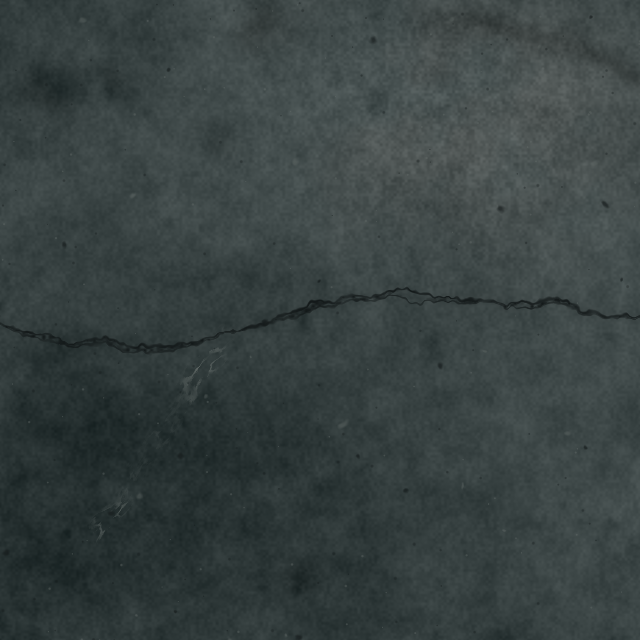
A Shadertoy shader for this texture:

```glsl
// Dark teal concrete wall: cloudy mottling and fine grain, soft stains,
// cellular pits and chips, a pale scratched vein, and one double-stranded
// crack whose path is a wave with layered sines.

#define SHADOW_COLOR vec3(0.103, 0.143, 0.144)
#define LIGHT_COLOR  vec3(0.304, 0.343, 0.342)
#define CRACK_COLOR  vec3(0.070, 0.090, 0.092)
#define CHIP_COLOR   vec3(0.400, 0.430, 0.420)
#define WARM_TINT    vec3(0.016, 0.001, -0.003)
#define MOTTLE       0.46
#define PATCHES      0.40
#define GRAIN        0.40
#define STAIN        0.42
#define CRACK_WIDTH  0.0026

float hash(vec2 p) {
    vec3 q = fract(vec3(p.xyx) * 0.1031);
    q += dot(q, q.yzx + 33.33);
    return fract((q.x + q.y) * q.z);
}

float noise(vec2 p) {
    vec2 i = floor(p), f = fract(p);
    f = f * f * (3.0 - 2.0 * f);
    vec2 right = vec2(1.0, 0.0);
    return mix(mix(hash(i), hash(i + right), f.x),
               mix(hash(i + right.yx), hash(i + 1.0), f.x), f.y);
}

float fbm(vec2 p) {
    float sum = 0.0, weight = 0.5;
    for (int i = 0; i < 5; i++) {
        sum += weight * noise(p);
        p = mat2(1.6, 1.2, -1.2, 1.6) * p + 17.3;
        weight *= 0.52;
    }
    return sum;
}

float blob(vec2 p, vec2 center, vec2 size) {
    vec2 d = (p - center) / size;
    return exp(-dot(d, d));
}

// Sparse round marks, one candidate per cell
float spots(vec2 p, float cells, float share, float radius) {
    vec2 q = p * cells, cell = floor(q);
    float cover = 0.0;
    for (int j = -1; j <= 1; j++)
    for (int i = -1; i <= 1; i++) {
        vec2 id = cell + vec2(i, j);
        vec2 center = id + vec2(hash(id + 11.0), hash(id + 57.0));
        float size = radius * (0.4 + 0.6 * hash(id + 33.0));
        float mark = 1.0 - smoothstep(size * 0.2, size, length(q - center));
        cover = max(cover, mark * step(hash(id + 91.0), share));
    }
    return cover;
}

// Height of the crack: slow wave, two kinks, small jagged sines
float crackLine(float x) {
    float y = 0.495 - 0.043 * cos(7.48 * (x - 0.2));
    y += 0.05 * smoothstep(0.65, 1.0, x);
    y += 0.016 * max(0.0, 1.0 - abs(x - 0.165) / 0.05);
    y += 0.016 * max(0.0, 1.0 - abs(x - 0.865) / 0.04);
    y += 0.0022 * sin(71.0 * x + 2.0 * sin(23.0 * x));
    return y + 0.0045 * (noise(vec2(x * 90.0, 3.0)) - 0.5);
}

float strand(float d, float width) {
    return 1.0 - smoothstep(width * 0.2, width * 1.7, abs(d));
}

// Two ragged strands that part and rejoin, with crumbled shade between
float crack(vec2 p) {
    float slope = (crackLine(p.x + 0.004) - crackLine(p.x - 0.004)) / 0.008;
    float d = (p.y - crackLine(p.x)) / sqrt(1.0 + slope * slope);
    d += 0.005 * (noise(p * 140.0) - 0.5);
    float loop = exp(-pow((p.x - 0.645) / 0.028, 2.0));
    float gap = 0.0045 * noise(vec2(p.x * 17.0, 8.0)) + 0.0075 * loop;
    float width = CRACK_WIDTH * (0.5 + 0.8 * noise(vec2(p.x * 33.0, 5.0)));
    float upper = strand(d - gap, width);
    float lower = strand(d + gap, width * 0.8) * 0.8;
    float inside = 1.0 - smoothstep(gap * 0.7, gap + 0.003, abs(d));
    float crumbs = noise(p * 190.0 + 4.0);
    float strength = 0.55 + 0.45 * noise(p * 70.0);
    float halo = 0.16 * exp(-abs(d) / 0.008);
    return max(max(upper, lower) * strength, max(inside * crumbs * (1.0 - loop), halo));
}

// Broken pale threads running down and left from the crack
float vein(vec2 p) {
    vec2 along = vec2(-0.53, -0.85), q = p - vec2(0.345, 0.47);
    float s = dot(q, along), n = dot(q, vec2(-along.y, along.x));
    n += 0.016 * (noise(p * 22.0) - 0.5);
    float patches = exp(-pow((s - 0.05) / 0.05, 2.0))
                  + exp(-pow((s - 0.34) / 0.04, 2.0)) + 0.22 * smoothstep(0.0, 0.05, s);
    patches *= 1.0 - smoothstep(0.34, 0.39, s);
    float ridge = abs(fbm(vec2(s * 30.0, n * 75.0)) - 0.5);
    float thread = 1.0 - smoothstep(0.01, 0.10, ridge);
    return thread * patches * (1.0 - smoothstep(0.005, 0.026, abs(n))) * noise(p * 90.0);
}

void mainImage(out vec4 fragColor, in vec2 fragCoord) {
    vec2 p = fragCoord / iResolution.xy;
    vec2 warped = p + 0.035 * (vec2(fbm(p * 16.0), fbm(p * 16.0 + 40.0)) - 0.5);

    // Broad light and shade
    float glow = blob(p, vec2(0.74, 0.82), vec2(0.28, 0.19));
    float tone = 0.71 + 0.28 * glow;
    tone -= 0.48 * blob(p, vec2(0.36, 0.24), vec2(0.32, 0.27));
    tone -= 0.42 * blob(p, vec2(0.0, 0.16), vec2(0.24, 0.34));
    tone -= 0.26 * blob(p, vec2(0.0, 1.0), vec2(0.28, 0.25));
    tone -= 0.18 * blob(p, vec2(0.75, 0.0), vec2(0.30, 0.15));

    // Mottling from clouds to grain
    tone += MOTTLE * (fbm(p * 9.0) - 0.5) + PATCHES * (fbm(p * 34.0 + 7.0) - 0.5);
    float grain = 0.6 * noise(p * 230.0) + 0.4 * noise(p * vec2(150.0, 85.0) + 9.0);
    tone += GRAIN * (grain - 0.5) * (0.75 + 0.6 * glow);

    // Stains and a curved smear
    float stain = blob(warped, vec2(0.09, 0.86), vec2(0.055, 0.04));
    stain += 0.8 * blob(warped, vec2(0.18, 0.865), vec2(0.022, 0.03));
    stain += 0.9 * blob(warped, vec2(0.41, 0.96), vec2(0.032, 0.04));
    stain += 0.5 * blob(warped, vec2(0.34, 0.79), vec2(0.025, 0.03));
    stain += 0.5 * blob(warped, vec2(0.47, 0.10), vec2(0.035, 0.03));
    float arc = warped.y - 0.965 + 0.9 * pow(warped.x - 0.68, 2.0);
    stain += 0.7 * exp(-pow(arc / 0.018, 2.0)) * smoothstep(0.60, 0.78, p.x);
    tone -= STAIN * stain + 0.16 * spots(warped, 13.0, 0.12, 0.30);

    vec3 color = mix(SHADOW_COLOR, LIGHT_COLOR, clamp(tone, -0.1, 1.3));
    color += WARM_TINT * (glow + 0.5 * stain) * smoothstep(0.3, 0.6, fbm(p * 7.0 + 5.0));

    // Pits, chips, vein and crack
    float pits = max(spots(warped, 22.0, 0.04, 0.18), 0.6 * spots(p, 70.0, 0.03, 0.28));
    float chips = max(spots(warped, 28.0, 0.025, 0.22), spots(p, 80.0, 0.02, 0.25));
    color = mix(color, CRACK_COLOR, 0.6 * pits);
    color = mix(color, CHIP_COLOR, 0.4 * chips);
    color = mix(color, CHIP_COLOR, 0.9 * vein(p));
    color = mix(color, CRACK_COLOR, crack(p));
    fragColor = vec4(color, 1.0);
}
```
